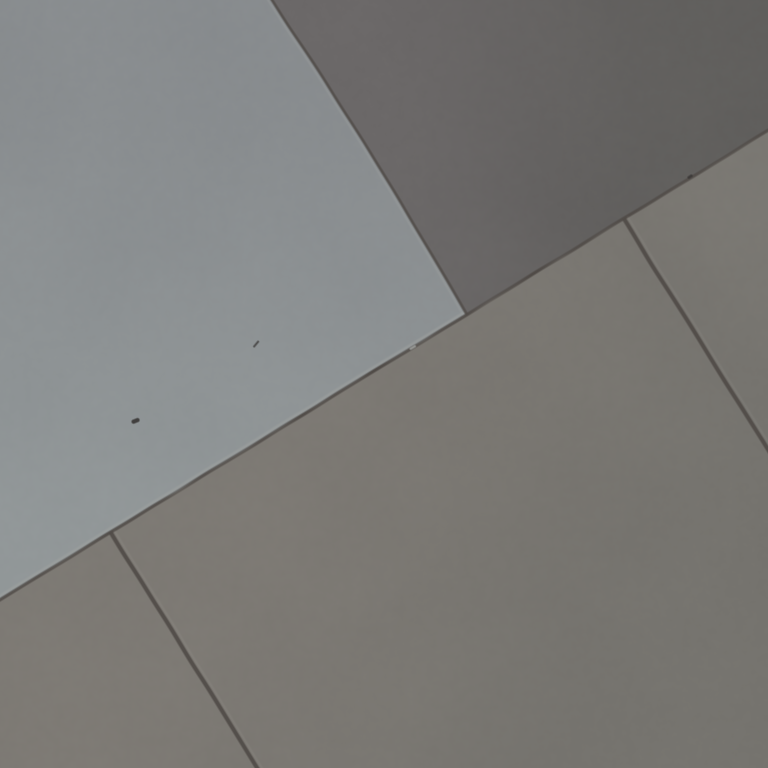
Reproduce this texture procedurally as a WebGL 2 fragment shader.

```glsl
#version 300 es
precision highp float;
// Slanted floor tiles: one pale, one dark and a row of taupe, split by thin grout seams.
uniform vec2 u_resolution;
out vec4 fragColor;

const vec3 PALE_TOP = vec3(0.535, 0.550, 0.560);
const vec3 PALE_LOW = vec3(0.570, 0.592, 0.597);
const vec3 DARK_LEFT = vec3(0.420, 0.408, 0.408);
const vec3 DARK_RIGHT = vec3(0.376, 0.370, 0.362);
const vec3 TAUPE_LIGHT = vec3(0.490, 0.476, 0.454);
const vec3 TAUPE_SHADE = vec3(0.460, 0.452, 0.432);
const vec3 GROUT = vec3(0.310, 0.290, 0.275);
const vec3 RIM = vec3(0.630, 0.640, 0.630);
const vec3 SPECK = vec3(0.220, 0.210, 0.205);

vec2 gradient(vec2 cell) {
  vec3 p = fract(cell.xyx * vec3(0.1031, 0.1030, 0.0973));
  p += dot(p, p.yzx + 33.33);
  float angle = 6.28318 * fract((p.x + p.y) * p.z);
  return vec2(cos(angle), sin(angle));
}

float gradientNoise(vec2 p) {
  vec2 i = floor(p), f = fract(p);
  vec2 w = f * f * f * (f * (f * 6.0 - 15.0) + 10.0);
  vec2 e = vec2(0.0, 1.0);
  float low = mix(dot(gradient(i), f), dot(gradient(i + e.yx), f - e.yx), w.x);
  float high = mix(dot(gradient(i + e), f - e), dot(gradient(i + 1.0), f - 1.0), w.x);
  return mix(low, high, w.y);
}

float fbm(vec2 p) {
  float sum = 0.0, gain = 0.5;
  for (int k = 0; k < 4; k++) {
    sum += gain * gradientNoise(p);
    p = p * 2.03 + 17.1;
    gain *= 0.5;
  }
  return sum;
}

// Signed distance to the line through a and b, positive on its left
float lineSide(vec2 p, vec2 a, vec2 b) {
  vec2 d = normalize(b - a);
  return d.x * (p.y - a.y) - d.y * (p.x - a.x);
}

float segmentDistance(vec2 p, vec2 a, vec2 b) {
  vec2 d = b - a;
  return length(p - a - d * clamp(dot(p - a, d) / dot(d, d), 0.0, 1.0));
}

// Soft-edged band around distance zero
float band(float d, float halfWidth, float soft) {
  return 1.0 - smoothstep(halfWidth - soft, halfWidth + soft, abs(d));
}

vec3 addMark(vec3 color, vec3 ink, vec2 p, vec2 a, vec2 b, float radius, float amount) {
  return mix(color, ink, amount * band(segmentDistance(p, a, b), radius, 0.0015));
}

void main() {
  vec2 uv = gl_FragCoord.xy / u_resolution;
  float soft = max(0.0016, 0.8 / min(u_resolution.x, u_resolution.y));

  // Slight waver keeps the seams from being ruler straight
  vec2 p = uv + 0.0012 * vec2(gradientNoise(uv * 13.0), gradientNoise(uv * 13.0 + 40.0));
  float mainSeam = lineSide(p, vec2(0.0, 0.219), vec2(1.0, 0.830));
  float bow = 0.004 * sin(3.14159 * clamp((1.0 - p.y) / 0.408, 0.0, 1.0));
  float upperSeam = lineSide(p, vec2(0.607, 0.592), vec2(0.354, 1.0)) + bow;
  upperSeam = -upperSeam;

  // Tile bodies with broad shading
  vec3 pale = mix(PALE_LOW, PALE_TOP, smoothstep(0.25, 1.0, uv.y + 0.15 * uv.x));
  vec3 dark = mix(DARK_LEFT, DARK_RIGHT, smoothstep(0.45, 0.95, uv.x));
  vec3 taupe = mix(TAUPE_LIGHT, TAUPE_SHADE, smoothstep(0.25, 0.95, uv.x - 0.45 * uv.y + 0.1));
  taupe += 0.012 * smoothstep(0.8, 1.0, uv.x) * smoothstep(0.4, 0.7, uv.y);
  float above = smoothstep(-soft, soft, mainSeam);
  float right = smoothstep(-soft, soft, upperSeam);
  vec3 color = mix(taupe, mix(pale, dark, right), above);

  // Cloudy stains and fine grain
  color += 0.018 * fbm(uv * 5.0) * vec3(1.0, 1.0, 0.9);
  color += 0.010 * fbm(uv * 70.0);

  // Bright rim of the pale tile
  float rim = above * (1.0 - right);
  color = mix(color, RIM, 0.5 * rim * band(mainSeam - 0.0045, 0.0015, 0.002));
  color = mix(color, RIM, 0.35 * rim * band(upperSeam + 0.0045, 0.001, 0.002));

  // Long seam and the seam between the upper tiles
  float wear = 0.80 + 0.35 * gradientNoise(uv * 24.0);
  color = mix(color, GROUT, wear * band(mainSeam, 0.0021, soft));
  color = mix(color, GROUT, 0.85 * above * band(upperSeam, 0.0018, soft));

  // Repeated seams across the lower row
  for (int k = 0; k < 2; k++) {
    vec2 start = vec2(0.147, 0.302) + float(k) * vec2(0.667, 0.410);
    vec2 end = start + vec2(0.189, -0.303);
    float seam = lineSide(p, start, end);
    float below = 1.0 - above;
    color = mix(color, GROUT, 0.9 * below * band(seam, 0.0027, soft));
    color += 0.025 * below * band(seam - 0.0055, 0.001, 0.002);
  }

  // Specks on the surface and a pale chip on the seam
  color = addMark(color, SPECK, uv, vec2(0.174, 0.451), vec2(0.179, 0.453), 0.0027, 0.9);
  color = addMark(color, SPECK, uv, vec2(0.331, 0.549), vec2(0.336, 0.555), 0.0013, 0.75);
  color = addMark(color, SPECK, uv, vec2(0.897, 0.769), vec2(0.900, 0.771), 0.0018, 0.8);
  color = addMark(color, RIM, uv, vec2(0.535, 0.546), vec2(0.540, 0.549), 0.0016, 0.8);

  fragColor = vec4(color, 1.0);
}
```
